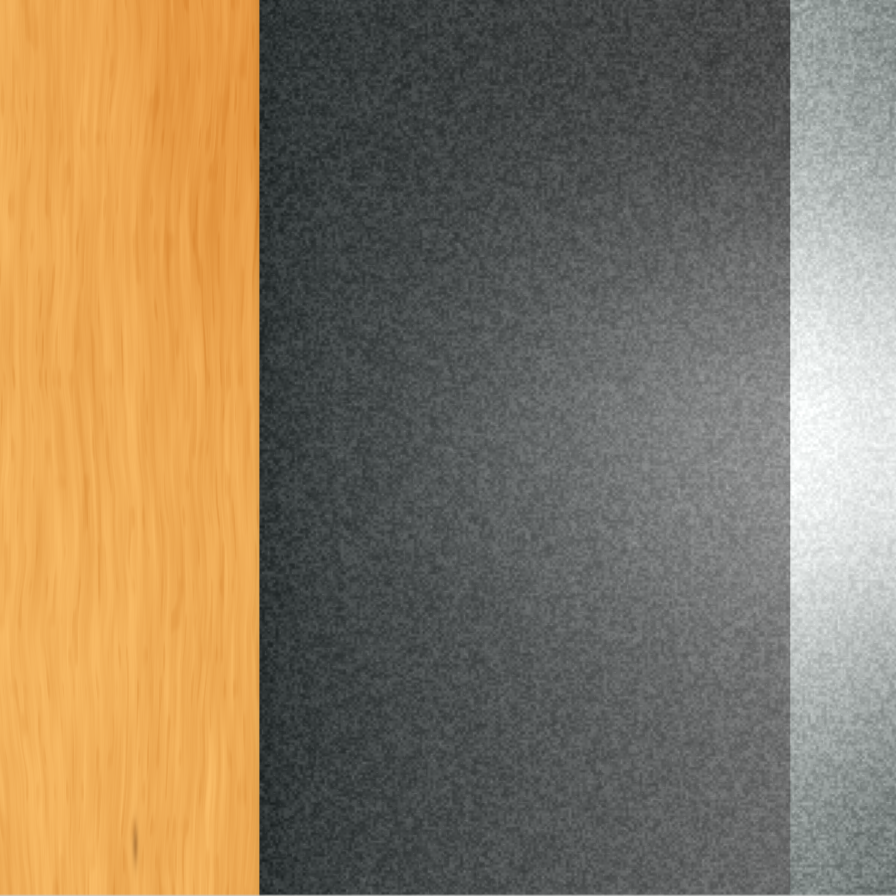
Reproduce this texture procedurally as a WebGL 1 fragment shader.

```glsl
precision highp float;
uniform vec2 u_resolution;

#define WOOD_EDGE 0.2895
#define SILVER_EDGE 0.882
#define GRAIN_SCALE 330.0
#define DARK_GRAIN 0.17
#define SILVER_GRAIN 0.24
#define FIBRE_STRENGTH 0.055
#define GLOW_CENTER vec2(0.90, 0.53)
#define GLOW_SIZE vec2(0.40, 0.24)
#define GLOW_STRENGTH 0.17

float hash(vec2 p) {
  vec3 q = fract(vec3(p.xyx) * 0.1031);
  q += dot(q, q.yzx + 33.33);
  return fract((q.x + q.y) * q.z);
}

float valueNoise(vec2 p) {
  vec2 cell = floor(p);
  vec2 f = fract(p);
  f = f * f * (3.0 - 2.0 * f);
  float low = mix(hash(cell), hash(cell + vec2(1.0, 0.0)), f.x);
  float high = mix(hash(cell + vec2(0.0, 1.0)), hash(cell + vec2(1.0)), f.x);
  return mix(low, high, f.y);
}

float fbm(vec2 p) {
  float sum = 0.0;
  float weight = 0.5;
  for (int i = 0; i < 4; i++) {
    sum += weight * valueNoise(p);
    p = p * 2.03 + 17.3;
    weight *= 0.5;
  }
  return sum;
}

float gauss(vec2 d) {
  return exp(-dot(d, d));
}

// Fine metallic speckle, centred on zero
float metalGrain(vec2 p) {
  vec2 q = p * GRAIN_SCALE;
  float fine = valueNoise(q + 31.0) - 0.5;
  float coarse = valueNoise(q * 0.53 + 90.0) - 0.5;
  float fleck = smoothstep(0.78, 1.0, valueNoise(q * 0.9 + 207.0));
  return fine * 0.65 + coarse * 0.35 + fleck * 0.25 - 0.02;
}

vec3 wood(vec2 p) {
  // Broad tone: pale at the bottom, deeper at the upper right
  float deep = smoothstep(0.2, 1.0, p.y) * smoothstep(-0.1, 0.28, p.x);
  vec3 color = mix(vec3(0.942, 0.685, 0.350), vec3(0.905, 0.605, 0.270), deep);

  // Long vertical fibres, bent by a slow warp
  float warp = fbm(p * vec2(6.0, 3.0)) - 0.47;
  vec2 q = vec2(p.x + warp * 0.035, p.y);
  float fibre = fbm(q * vec2(190.0, 8.0)) - 0.47;
  float pores = smoothstep(0.66, 0.95, valueNoise(q * vec2(260.0, 26.0) + 50.0));
  float bands = fbm(q * vec2(22.0, 2.0) + 9.0) - 0.47;
  float shade = FIBRE_STRENGTH * (fibre * 2.2 + bands * 1.5 - pores * 0.7 + 0.12);
  color += shade * vec3(0.65, 1.0, 1.0);

  // Small dark knot and the shaded right side
  float knot = gauss((p - vec2(0.151, 0.058)) / vec2(0.003, 0.022));
  color -= knot * vec3(0.22, 0.20, 0.13);
  color -= 0.06 * smoothstep(0.010, 0.0, WOOD_EDGE - p.x);
  return color;
}

vec3 darkMetal(vec2 p, float grain) {
  float across = (p.x - WOOD_EDGE) / (SILVER_EDGE - WOOD_EDGE);
  float rise = mix(0.20, 0.07, smoothstep(0.3, 1.0, p.y));
  float light = 0.22 + across * rise;
  light += GLOW_STRENGTH * gauss((p - GLOW_CENTER) / GLOW_SIZE);
  light -= 0.04 * exp(-across * 25.0);
  vec3 tint = mix(vec3(-0.018, 0.006, 0.008), vec3(0.0, 0.004, 0.004), across);
  return light + tint + grain * DARK_GRAIN;
}

vec3 silver(vec2 p, float grain) {
  float band = gauss(vec2((p.y - 0.50) / 0.30, 0.0));
  float light = 0.44 + 0.10 * p.y + 0.42 * band;
  light += 0.06 * (1.0 - smoothstep(SILVER_EDGE, 1.0, p.x));
  vec3 tint = mix(vec3(-0.025, 0.008, 0.0), vec3(-0.005, 0.006, 0.004), band);
  return light + tint + grain * SILVER_GRAIN * (1.0 - 0.45 * band);
}

void main() {
  vec2 p = gl_FragCoord.xy / u_resolution;
  vec2 soft = 0.75 / u_resolution;
  float grain = metalGrain(p);

  // Three upright panels
  vec3 color = wood(p);
  float darkMask = smoothstep(WOOD_EDGE - soft.x, WOOD_EDGE + soft.x, p.x);
  color = mix(color, darkMetal(p, grain), darkMask);
  float silverMask = smoothstep(SILVER_EDGE - soft.x, SILVER_EDGE + soft.x, p.x);
  color = mix(color, silver(p, grain), silverMask);

  // Pale hairline along the bottom
  float hairline = 1.0 - smoothstep(0.0015 - soft.y, 0.0015 + soft.y, p.y);
  color = mix(color, vec3(0.80, 0.81, 0.80), hairline * 0.7);

  gl_FragColor = vec4(clamp(color, 0.0, 1.0), 1.0);
}
```
